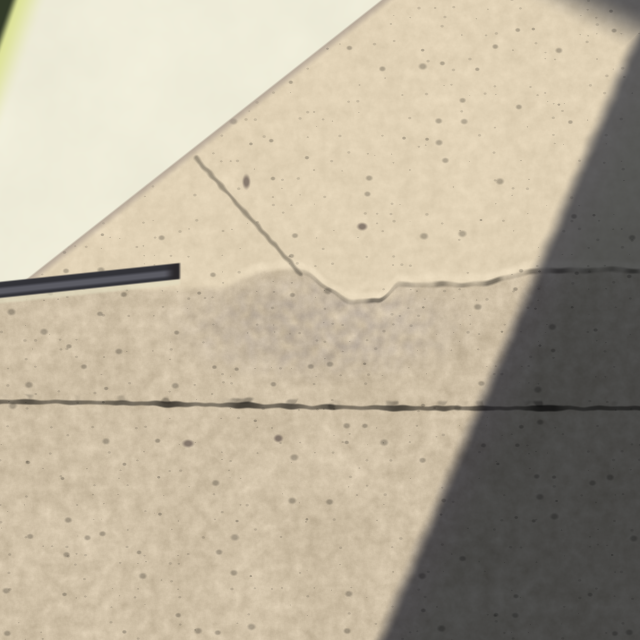
This texture is drawn by a WebGL 1 fragment shader. Its source:

```glsl
precision highp float;
uniform vec2 u_resolution;

vec2 hash2(vec2 p) {
  vec3 q = fract(vec3(p.xyx) * vec3(0.1031, 0.103, 0.0973));
  q += dot(q, q.yzx + 33.33);
  return fract((q.xx + q.yz) * q.zy);
}

float cornerSlope(vec2 cell, vec2 offset, vec2 f) {
  return dot(hash2(cell + offset) * 2.0 - 1.0, f - offset);
}

// Gradient noise, roughly -0.7 to 0.7
float noise(vec2 p) {
  vec2 cell = floor(p), f = fract(p);
  vec2 w = f * f * f * (f * (f * 6.0 - 15.0) + 10.0);
  float low = mix(cornerSlope(cell, vec2(0.0), f), cornerSlope(cell, vec2(1.0, 0.0), f), w.x);
  float high = mix(cornerSlope(cell, vec2(0.0, 1.0), f), cornerSlope(cell, vec2(1.0), f), w.x);
  return mix(low, high, w.y);
}

float fbm(vec2 p) {
  float sum = 0.0, amp = 0.6;
  for (int i = 0; i < 4; i++) {
    sum += amp * noise(p);
    p = p * 2.03 + 17.3;
    amp *= 0.6;
  }
  return sum;
}

// Positive on the left of the directed line a to b
float sideOf(vec2 p, vec2 a, vec2 b) {
  vec2 d = normalize(b - a);
  return dot(p - a, vec2(-d.y, d.x));
}

float segment(vec2 p, vec2 a, vec2 b) {
  vec2 d = b - a;
  return length(p - a - d * clamp(dot(p - a, d) / dot(d, d), 0.0, 1.0));
}

float stroke(float dist, float width, float blur) {
  return 1.0 - smoothstep(width, width + blur, abs(dist));
}

float spot(vec2 p, vec2 center, vec2 radius) {
  return 1.0 - smoothstep(0.4, 1.3, length((p - center) / radius));
}

// Sparse pits scattered over a jittered grid
float pits(vec2 p, float scale, float density) {
  vec2 cell = floor(p * scale);
  vec2 rnd = hash2(cell + 41.0);
  vec2 center = 0.3 + 0.4 * hash2(cell + 7.0);
  float radius = mix(0.08, 0.24, rnd.y);
  float d = length((fract(p * scale) - center) * vec2(0.8, 1.0));
  return step(rnd.x, density) * (1.0 - smoothstep(radius * 0.3, radius, d));
}

// Height of the worn edge between upper and lower slab
float ledge(float x) {
  float y = mix(0.548, 0.578, smoothstep(0.33, 0.43, x));
  y = mix(y, 0.529, smoothstep(0.455, 0.555, x));
  y = mix(y, 0.556, smoothstep(0.59, 0.625, x));
  return mix(y, 0.577, smoothstep(0.74, 0.85, x));
}

vec3 concrete(vec2 p, float upper) {
  vec3 color = mix(vec3(0.81, 0.75, 0.65), vec3(0.88, 0.82, 0.71), upper);
  float strength = mix(1.0, 0.55, upper);
  color += 0.07 * strength * fbm(p * 9.0) + 0.12 * strength * fbm(p * 48.0);
  float stain = spot(p, vec2(0.5, 0.49), vec2(0.22, 0.08)) * (1.0 - upper);
  color -= stain * vec3(0.05, 0.045, 0.025) * (1.0 + 2.0 * noise(p * 60.0));
  color *= 1.0 - 0.22 * pits(p, 34.0, 0.16) - 0.12 * pits(p + 3.7, 75.0, 0.14);
  float marks = spot(p, vec2(0.385, 0.716), vec2(0.006, 0.011));
  marks += spot(p, vec2(0.566, 0.646), vec2(0.008, 0.006));
  marks += spot(p, vec2(0.294, 0.307), vec2(0.009, 0.006));
  marks += spot(p, vec2(0.435, 0.315), vec2(0.007, 0.006));
  return mix(color, vec3(0.42, 0.37, 0.34), 0.75 * min(marks, 1.0));
}

void main() {
  vec2 p = gl_FragCoord.xy / u_resolution;
  float rough = noise(p * 55.0);

  // Two slabs and their worn border
  float border = p.y - ledge(p.x) - 0.006 * noise(p * 30.0);
  float upper = smoothstep(-0.006, 0.008, border);
  vec3 color = concrete(p, upper);
  float rim = stroke(border - 0.008, 0.002, 0.01) * smoothstep(0.3, 0.4, p.x);
  color += 0.035 * rim;
  float chipped = smoothstep(-0.1, 0.25, noise(vec2(p.x * 28.0, 4.0)));
  float borderCrack = stroke(border, 0.0012, 0.005) * smoothstep(0.45, 0.49, p.x);
  color *= 1.0 - borderCrack * (0.12 + 0.3 * chipped);

  // Diagonal and horizontal cracks
  vec2 bent = p + 0.004 * rough;
  float diagonal = stroke(segment(bent, vec2(0.306, 0.753), vec2(0.47, 0.572)), 0.0006, 0.005);
  color *= 1.0 - 0.3 * diagonal;
  float seam = p.y - mix(0.372, 0.362, smoothstep(0.0, 0.7, p.x)) - 0.004 * noise(vec2(p.x * 40.0, 2.0));
  float wear = smoothstep(-0.2, 0.35, noise(vec2(p.x * 17.0, 8.0)));
  color *= 1.0 - stroke(seam, 0.0008 + 0.002 * wear, 0.004) * (0.4 + 0.25 * wear);
  color *= 1.0 - 0.3 * stroke(seam - 0.007, 0.002, 0.005) * wear * smoothstep(0.0, 0.3, rough);

  // Cast shadow with a violet penumbra
  float slant = (p.x - 0.592 - 0.425 * p.y) * 0.92 + 0.003 * noise(p * 35.0);
  float corner = sideOf(p, vec2(1.0, 0.945), vec2(0.88, 1.005));
  float shade = smoothstep(-0.013, 0.016, slant);
  shade = max(shade, smoothstep(-0.035, 0.04, -corner));
  vec3 dark = color * mix(vec3(0.35, 0.375, 0.42), vec3(0.39, 0.42, 0.47), smoothstep(0.4, 0.85, p.y));
  dark += vec3(0.015, 0.008, 0.02) * (1.0 - smoothstep(0.0, 0.08, slant));
  color = mix(color, dark, shade);

  // Pale panel with a thin shaded rim
  float panelEdge = sideOf(p, vec2(0.046, 0.567), vec2(0.599, 1.002));
  float aboveBar = p.y - 0.545 - 0.107 * p.x;
  float panel = smoothstep(-0.002, 0.002, panelEdge) * smoothstep(-0.002, 0.002, aboveBar);
  float rimShade = (1.0 - smoothstep(0.0, 0.014, -panelEdge)) * smoothstep(-0.002, 0.004, aboveBar);
  color = mix(color, vec3(0.61, 0.56, 0.53), 0.6 * rimShade);
  vec3 paper = vec3(0.935, 0.925, 0.85) + 0.03 * fbm(p * 7.0);
  float leftEdge = p.x - 0.025 + (1.0 - p.y) * 0.35;
  paper = mix(vec3(0.87, 0.89, 0.6), paper, smoothstep(0.0, 0.05, leftEdge));
  paper = mix(vec3(0.2, 0.23, 0.16), paper, smoothstep(-0.01, 0.006, leftEdge));
  color = mix(color, paper, panel);

  // Dark bar, its bright lower fringe and lighter face
  float along = 1.0 - smoothstep(0.278, 0.284, p.x);
  float axis = p.y - 0.547 - 0.105 * p.x;
  color = mix(color, vec3(0.89, 0.87, 0.76), 0.6 * stroke(axis + 0.016, 0.002, 0.006) * along);
  vec3 barColor = mix(vec3(0.2, 0.2, 0.22), vec3(0.36, 0.36, 0.39), stroke(axis + 0.002, 0.002, 0.006));
  barColor = mix(barColor, vec3(0.17, 0.16, 0.17), smoothstep(0.255, 0.275, p.x));
  color = mix(color, barColor, stroke(axis, 0.0105, 0.004) * along);

  gl_FragColor = vec4(clamp(color, 0.0, 1.0), 1.0);
}
```
